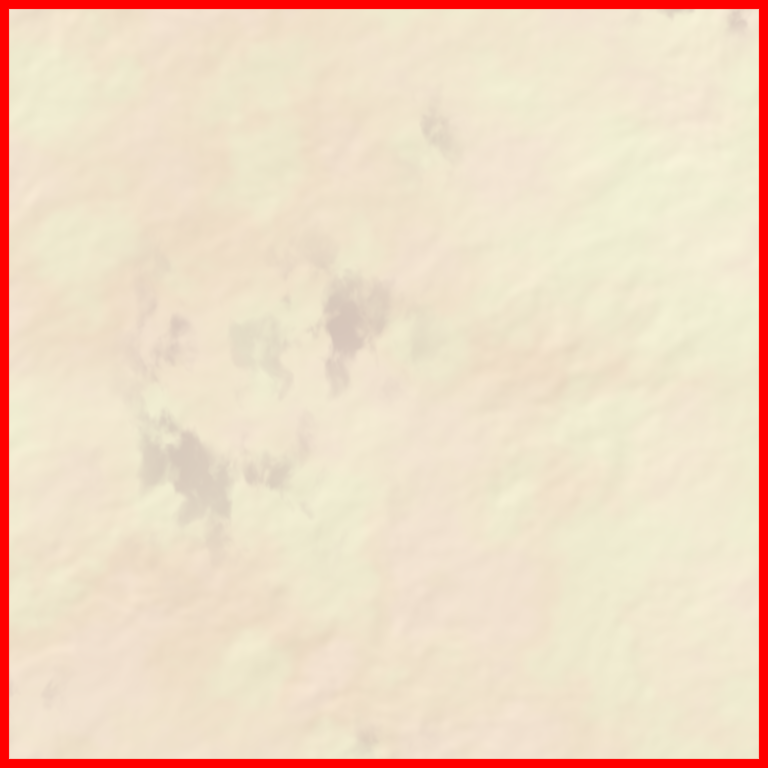
A Shadertoy shader for this texture:

```glsl
// Aged cream plaster with soft relief and faint mauve stains inside a red frame.

const vec3 CREAM = vec3(0.955, 0.930, 0.835);
const vec3 PEACH = vec3(0.935, 0.870, 0.780);
const vec3 ROSE  = vec3(0.950, 0.885, 0.825);
const vec3 GREEN = vec3(0.930, 0.940, 0.820);
const vec3 STAIN = vec3(0.800, 0.730, 0.700);
const vec3 FRAME = vec3(1.0, 0.0, 0.0);
const float FRAME_WIDTH = 0.0118;

float hash(vec2 p) {
    vec3 q = fract(p.xyx * 0.1031);
    q += dot(q, q.yzx + 33.33);
    return fract((q.x + q.y) * q.z);
}

float valueNoise(vec2 p) {
    vec2 cell = floor(p), f = fract(p);
    f = f * f * f * (f * (f * 6.0 - 15.0) + 10.0);
    float low  = mix(hash(cell), hash(cell + vec2(1, 0)), f.x);
    float high = mix(hash(cell + vec2(0, 1)), hash(cell + vec2(1, 1)), f.x);
    return mix(low, high, f.y);
}

// Fractal noise in 0..1, turned at each octave to hide the lattice.
float fbm(vec2 p, int octaves) {
    float sum = 0.0, total = 0.0, amp = 0.5;
    for (int i = 0; i < octaves; i++) {
        sum += amp * valueNoise(p);
        total += amp;
        amp *= 0.5;
        p = mat2(1.6, 1.2, -1.2, 1.6) * p + 17.3;
    }
    return sum / total;
}

// Soft elliptical patch: 1 at the centre, fading outwards.
float patchMask(vec2 p, vec2 centre, vec2 radius) {
    vec2 d = (p - centre) / radius;
    return exp(-dot(d, d));
}

// Height of the plaster: creases running up to the right, plus fine grain.
float relief(vec2 p) {
    vec2 warped = p + 0.035 * vec2(fbm(p * 7.0, 2), fbm(p * 7.0 + 40.0, 2));
    vec2 along = mat2(0.82, -0.57, 0.57, 0.82) * warped;
    return 0.6 * fbm(along * vec2(13.0, 26.0), 3) + 0.4 * fbm(warped * 38.0 + 9.0, 2);
}

// Slope of the relief towards a light at the upper left.
float slopeLight(vec2 p, float reach) {
    vec2 toLight = reach * vec2(-0.6, 0.8);
    return relief(p - toLight) - relief(p + toLight);
}

// Where stains gather: a broad cluster left of centre and a few at the rim.
float stainZone(vec2 p) {
    float zone = patchMask(p, vec2(0.43, 0.58), vec2(0.11, 0.09));
    zone += 0.9 * patchMask(p, vec2(0.22, 0.52), vec2(0.05, 0.14));
    zone += 0.75 * patchMask(p, vec2(0.32, 0.37), vec2(0.15, 0.10));
    zone += 0.7 * patchMask(p, vec2(0.56, 0.83), vec2(0.04, 0.06));
    zone += 1.1 * patchMask(p, vec2(0.93, 0.99), vec2(0.09, 0.035));
    zone += 0.7 * patchMask(p, vec2(0.04, 0.10), vec2(0.05, 0.08));
    zone += 0.7 * patchMask(p, vec2(0.50, 0.035), vec2(0.06, 0.025));
    return min(zone, 1.1);
}

float stainAmount(vec2 p) {
    vec2 warped = p + 0.02 * (vec2(fbm(p * 22.0, 2), fbm(p * 22.0 + 60.0, 2)) - 0.5);
    float blots = fbm(warped * vec2(25.0, 18.0) + 5.0, 4);
    return stainZone(p) * smoothstep(0.46, 0.76, blots);
}

vec3 plasterColour(vec2 p) {
    // Broad drifts of peach at the left, cream at the right.
    float drift = 1.5 * (fbm(p * vec2(3.0, 4.5) + 3.0, 4) - 0.5);
    float warmth = 0.45 + drift;
    warmth += 0.40 * patchMask(p, vec2(0.27, 0.50), vec2(0.25, 0.30));
    warmth += 0.30 * patchMask(p, vec2(0.25, 0.12), vec2(0.25, 0.12));
    warmth += 0.25 * patchMask(p, vec2(0.38, 0.87), vec2(0.16, 0.12));
    warmth -= 0.45 * patchMask(p, vec2(0.77, 0.79), vec2(0.24, 0.20));
    warmth -= 0.20 * patchMask(p, vec2(0.70, 0.40), vec2(0.30, 0.09));

    // A low ridge crosses the right half.
    float ridgeY = 0.51 + 0.05 * (fbm(vec2(p.x * 6.0, 2.0), 2) - 0.5);
    float ridge = patchMask(p, vec2(0.82, ridgeY), vec2(0.23, 0.03));
    warmth += 0.45 * ridge;

    vec3 colour = mix(CREAM, PEACH, clamp(warmth, 0.0, 1.0));
    float tint = fbm(p * 9.0 + 70.0, 4);
    colour = mix(colour, ROSE, 0.65 * smoothstep(0.48, 0.72, tint));
    colour = mix(colour, GREEN, 0.5 * smoothstep(0.50, 0.28, tint));

    float roughness = 0.55 + 0.45 * smoothstep(0.35, 0.65, fbm(p * 4.0 + 25.0, 2));
    colour += 0.085 * roughness * slopeLight(p, 0.006);
    return mix(colour, STAIN, 0.72 * stainAmount(p));
}

void mainImage(out vec4 fragColor, in vec2 fragCoord) {
    vec2 uv = fragCoord / iResolution.xy;
    vec2 toEdge = min(uv, 1.0 - uv);
    float inset = min(toEdge.x, toEdge.y) - FRAME_WIDTH;
    float soft = max(0.0010, 0.75 / iResolution.y);
    float inside = smoothstep(-soft, soft, inset);
    fragColor = vec4(mix(FRAME, plasterColour(uv), inside), 1.0);
}
```
